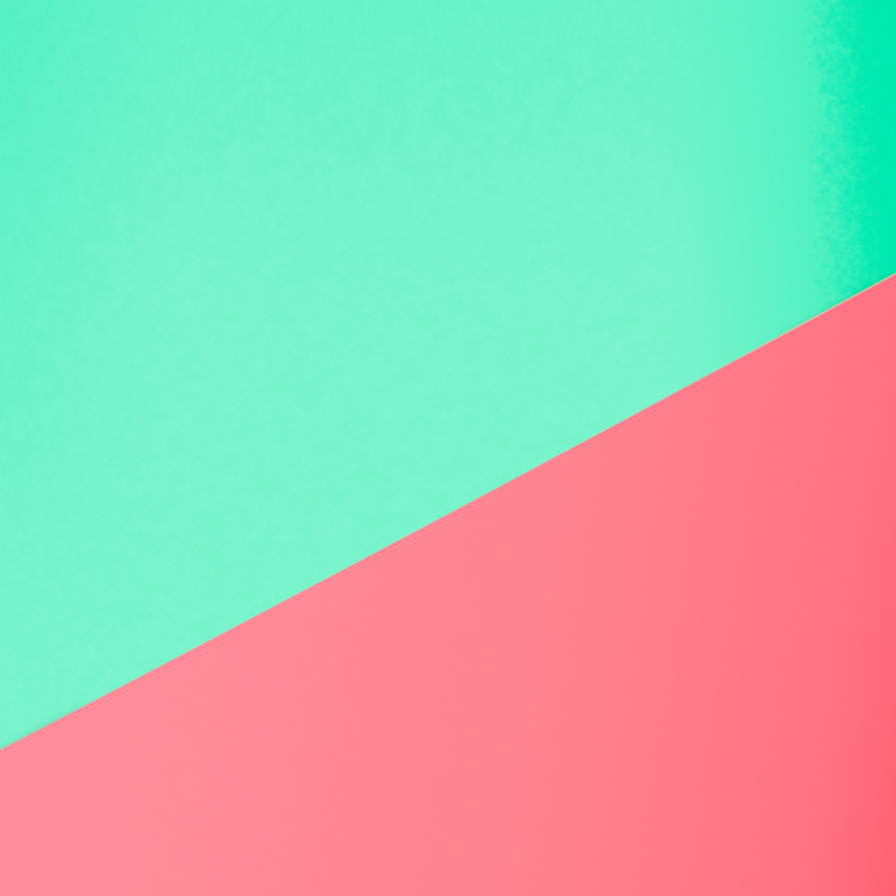
Reproduce this background procedurally as a WebGL 1 fragment shader.

```glsl
precision highp float;
// Two sheets of paper, mint above coral, meeting along a rising diagonal edge.
uniform vec2 u_resolution;

float hash(vec2 p) {
  vec3 q = fract(vec3(p.xyx) * 0.1031);
  q += dot(q, q.yzx + 33.33);
  return fract((q.x + q.y) * q.z);
}

float noise(vec2 p) {
  vec2 i = floor(p), f = fract(p);
  f = f * f * (3.0 - 2.0 * f);
  return mix(mix(hash(i), hash(i + vec2(1.0, 0.0)), f.x),
             mix(hash(i + vec2(0.0, 1.0)), hash(i + vec2(1.0, 1.0)), f.x), f.y);
}

// Fibrous paper grain, centred on zero
float paperGrain(vec2 p) {
  return 0.5 * noise(p * 90.0) + 0.6 * noise(p * 210.0 + 17.0)
       + 0.4 * noise(p * 400.0 + 51.0) - 0.75;
}

vec3 mintPaper(vec2 p, float grain) {
  vec3 color = vec3(0.475, 0.955, 0.798);
  // Saturated falloff towards the top and left borders
  float corner = 0.5 * smoothstep(0.62, 1.05, p.y) * (1.0 - 0.35 * p.x)
               + 0.55 * smoothstep(0.22, -0.05, p.x) * smoothstep(0.15, 0.85, p.y);
  color = mix(color, vec3(0.33, 0.94, 0.765), min(corner, 1.0));
  // Deep shade on the right, broken up by the grain
  float reach = p.x + 0.05 * (p.y - 0.85);
  color = mix(color, vec3(0.31, 0.945, 0.755),
              smoothstep(0.72, 0.95, reach + 0.035 * grain));
  color = mix(color, vec3(0.0, 0.917, 0.69),
              smoothstep(0.895, 0.982, reach + 0.045 * grain));
  return color + grain * vec3(0.035, 0.008, 0.02);
}

vec3 coralPaper(vec2 p, float grain) {
  float across = p.x - 0.16 * p.y;
  vec3 color = mix(vec3(1.0, 0.548, 0.598), vec3(1.0, 0.515, 0.565),
                   smoothstep(0.05, 0.65, across));
  color = mix(color, vec3(1.0, 0.445, 0.505), smoothstep(0.5, 0.96, across));
  color = mix(color, vec3(1.0, 0.375, 0.44), smoothstep(0.89, 1.03, across));
  return color + grain * vec3(0.0, 0.006, 0.006);
}

void main() {
  vec2 p = gl_FragCoord.xy / u_resolution;
  float pixel = 1.0 / min(u_resolution.x, u_resolution.y);
  float grain = paperGrain(p);

  // Signed distance to the slightly sagging edge, positive on the mint side
  float edge = 0.163 + 0.532 * p.x - 0.011 * p.x * (1.0 - p.x);
  float dist = (p.y - edge) * 0.883;

  // Thin contact shadow on the mint sheet, strongest at both ends
  vec3 mint = mintPaper(p, grain);
  float ends = smoothstep(0.14, 0.04, p.x) + smoothstep(0.82, 0.92, p.x);
  mint *= 1.0 - 0.09 * ends * exp(-max(dist, 0.0) / 0.003);

  vec3 color = mix(coralPaper(p, grain), mint,
                   smoothstep(-0.75 * pixel, 0.75 * pixel, dist));

  // Pale cut rim of the coral sheet
  float rim = 1.0 - smoothstep(0.0005, 0.0005 + pixel, abs(dist));
  color = mix(color, vec3(0.93, 0.8, 0.68),
              rim * (0.15 + 0.5 * smoothstep(0.78, 0.88, p.x)));

  gl_FragColor = vec4(clamp(color, 0.0, 1.0), 1.0);
}
```
